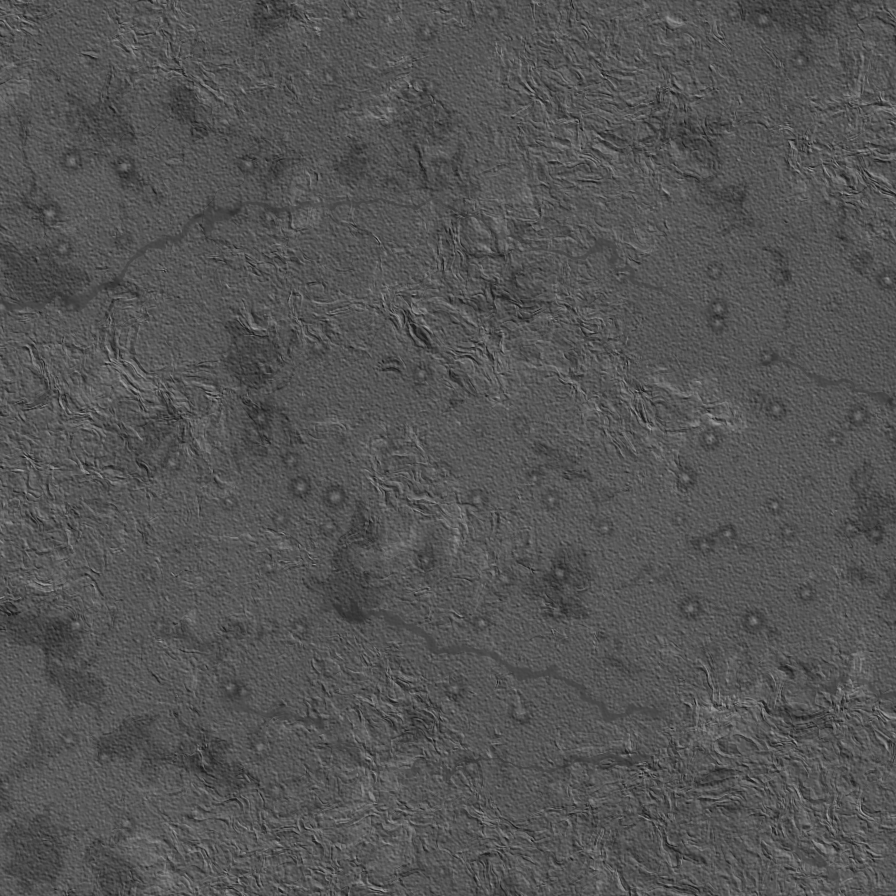
This texture is drawn by a WebGL 1 fragment shader. Its source:

```glsl
precision highp float;
// Dark grey weathered rock: crinkled relief, smooth pitted areas, small craters and cracks.
uniform vec2 u_resolution;

vec2 hash2(vec2 cell) {
  vec2 k = vec2(dot(cell, vec2(127.1, 311.7)), dot(cell, vec2(269.5, 183.3)));
  return fract(sin(k) * 43758.5453);
}

// Cellular noise: one soft bump or dent per jittered cell, centred on zero
float bumps(vec2 p) {
  vec2 cell = floor(p);
  float sum = 0.0;
  for (int y = -1; y <= 1; y++) {
    for (int x = -1; x <= 1; x++) {
      vec2 c = cell + vec2(float(x), float(y));
      vec2 jitter = hash2(c);
      vec2 d = p - c - jitter;
      float falloff = max(0.0, 1.0 - dot(d, d));
      float weight = fract(jitter.x * 57.0 + jitter.y * 91.0) * 2.0 - 1.0;
      sum += weight * falloff * falloff;
    }
  }
  return sum;
}

// Four rotated octaves of cellular noise
float layers(vec2 p) {
  float sum = 0.0;
  float amplitude = 1.0;
  for (int i = 0; i < 4; i++) {
    sum += amplitude * bumps(p);
    p = mat2(1.6, 1.2, -1.2, 1.6) * p + 7.3;
    amplitude *= 0.6;
  }
  return sum;
}

vec2 warp(vec2 p) {
  return p + 0.018 * vec2(layers(p * 12.0 + 3.1), layers(p * 12.0 + 41.7));
}

// Fine pitted grain everywhere, folded ridges and flaked edges where the rock is rough
float height(vec2 p, float rough) {
  vec2 q = warp(p);
  float ridges = abs(bumps(q * 45.0)) / 85.0
               - abs(bumps(q * 95.0 + 5.0)) / 95.0
               + abs(bumps(q * 190.0 + 9.0)) / 150.0;
  float flake = smoothstep(-0.06, 0.06, layers(q * 17.0 + 29.0));
  return bumps(p * 390.0) / 300.0 + rough * ridges + (0.0006 + 0.0022 * rough) * flake;
}

// Soft pits with a dark ring and a pale core
float craters(vec2 p) {
  p *= 23.0;
  vec2 cell = floor(p);
  float tone = 0.0;
  for (int y = -1; y <= 1; y++) {
    for (int x = -1; x <= 1; x++) {
      vec2 c = cell + vec2(float(x), float(y));
      vec2 kind = hash2(c + 17.0);
      float r = length(p - c - hash2(c)) / mix(0.2, 0.4, kind.y);
      float ring = exp(-11.0 * (r - 0.55) * (r - 0.55));
      float core = exp(-18.0 * r * r);
      tone += step(kind.x, 0.36) * (0.15 * core - 0.08 * ring) * mix(0.4, 1.0, kind.y);
    }
  }
  return tone;
}

// Broken meandering lines along the zero level of stretched noise
float cracks(vec2 p, vec2 stretch, float width) {
  vec2 q = p + 0.016 * vec2(layers(p * 17.0), layers(p * 17.0 + 23.0));
  float dist = abs(bumps(q * stretch + 2.4)) / (0.8 * length(stretch));
  float present = smoothstep(-0.2, 0.1, bumps(p * 6.0 + stretch.yx));
  return present * (1.0 - smoothstep(0.4 * width, width, dist));
}

void main() {
  vec2 p = gl_FragCoord.xy / u_resolution;
  vec2 q = warp(p);
  float ragged = 0.5 * bumps(q * 65.0 + 3.0) + 0.4 * bumps(q * 150.0);
  float rough = smoothstep(-0.6, 0.45, layers(q * 5.0 + 13.0) + ragged);
  float crack = cracks(p, vec2(2.0, 4.5), 0.006);
  float hairline = cracks(p + 0.37, vec2(6.0, 5.0), 0.0022);

  // Relief lit from above, a little to the right
  vec2 toLight = vec2(0.0008, 0.001);
  float slope = (height(p, rough) - height(p + toLight, rough)) / length(toLight);
  float relief = 0.034 * slope * (1.0 - 0.7 * crack);

  // Broad clouds, ragged dark stains and pale flaked patches
  float clouds = 0.015 * layers(p * 4.0 + 57.0);
  float stain = smoothstep(0.5, 1.1, layers(q * 14.0 + 71.0) + ragged);
  float flakes = rough * smoothstep(0.35, 1.1, layers(q * 15.0 + 87.0) + ragged);

  float grey = 0.334 + relief + clouds - 0.065 * stain + 0.05 * flakes;
  grey += craters(p) * (1.0 - 0.85 * rough) - 0.055 * crack - 0.04 * hairline;
  gl_FragColor = vec4(vec3(clamp(grey, 0.12, 0.62)), 1.0);
}
```
